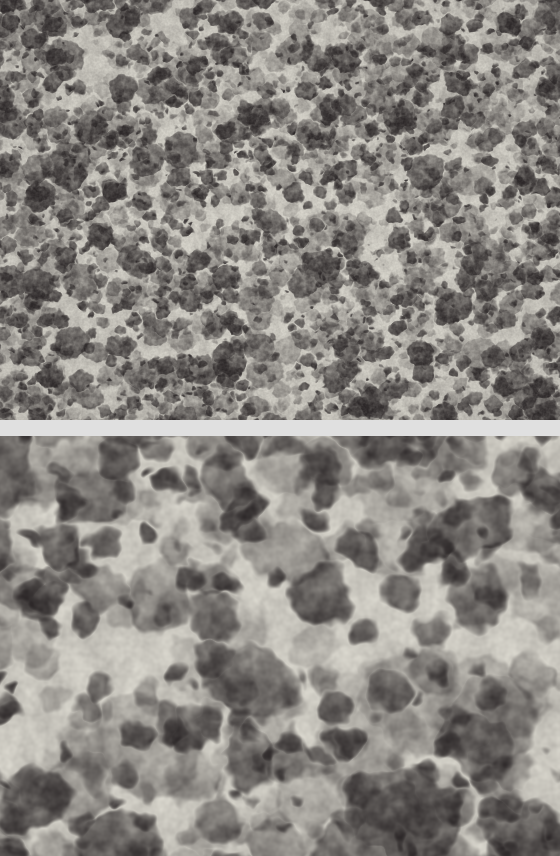
Top, the full canvas; bottom, a detail of the centre.
This texture is drawn by a WebGL 2 fragment shader. Its source:

```glsl
#version 300 es
precision highp float;
// Mottled grey stone: translucent rounded grains of several sizes overlap on
// a pale ground. Each layer scatters one grain per cell; the darkest grain wins
// within a layer, layers add up as optical density, and noise roughens it all.

uniform vec2 u_resolution;
out vec4 fragColor;

const vec3 PAPER = vec3(0.825, 0.815, 0.780);
const vec3 INK = vec3(0.175, 0.157, 0.160);
const int LAYERS = 5;
// Per layer: cell size (canvas heights), radius in cells, share, peak density
const vec4 GRAINS[LAYERS] = vec4[](
  vec4(0.074, 0.47, 0.72, 1.15),
  vec4(0.050, 0.46, 0.70, 1.15),
  vec4(0.034, 0.43, 0.55, 1.20),
  vec4(0.022, 0.38, 0.38, 1.30),
  vec4(0.019, 0.21, 0.24, 1.70));
const float EDGE = 0.0030;        // half width of a grain's soft rim
const float CLUMPING = 0.55;      // how strongly grains gather or leave gaps
const float CLUMP_FREQ = 6.5;
const float UNDERSIDE = 0.28;     // extra darkness on the lower side
const float MOTTLE = 0.55;        // blotches inside the grains
const float STAIN = 0.09;         // faint tint of the bare ground
const float FILM_GRAIN = 0.075;

// Integer hash giving three values in 0..1
vec3 hash3(ivec2 cell, int seed) {
  uvec3 v = uvec3(ivec3(cell, seed)) * 1664525u + 1013904223u;
  v.x += v.y * v.z; v.y += v.z * v.x; v.z += v.x * v.y;
  v ^= v >> 16u;
  v.x += v.y * v.z; v.y += v.z * v.x; v.z += v.x * v.y;
  return vec3(v >> 8u) / 16777216.0;
}

float cornerSlope(ivec2 cell, vec2 offset, int seed) {
  float angle = 6.28319 * hash3(cell, seed).x;
  return dot(vec2(cos(angle), sin(angle)), offset);
}

float gradientNoise(vec2 p, int seed) {
  ivec2 i = ivec2(floor(p));
  vec2 f = fract(p);
  vec2 u = f * f * f * (f * (f * 6.0 - 15.0) + 10.0);
  float low = mix(cornerSlope(i, f, seed),
                  cornerSlope(i + ivec2(1, 0), f - vec2(1, 0), seed), u.x);
  float high = mix(cornerSlope(i + ivec2(0, 1), f - vec2(0, 1), seed),
                   cornerSlope(i + ivec2(1, 1), f - vec2(1, 1), seed), u.x);
  return mix(low, high, u.y);
}

vec2 warp(vec2 p, float freq, int seed) {
  return vec2(gradientNoise(p * freq, seed), gradientNoise(p * freq, seed + 1));
}

// Density of the darkest grain of one layer at p
float grainLayer(vec2 p, vec4 layer, int seed) {
  float size = layer.x;
  ivec2 home = ivec2(floor(p / size));
  float density = 0.0;
  for (int y = -1; y <= 1; y++) {
    for (int x = -1; x <= 1; x++) {
      ivec2 cell = home + ivec2(x, y);
      vec3 place = hash3(cell, seed);
      vec3 look = hash3(cell, seed + 50);
      vec2 centre = (vec2(cell) + place.xy) * size;
      float clump = CLUMPING * gradientNoise(centre * CLUMP_FREQ, 7);
      if (place.z > layer.z + clump) continue;

      // Tilted ellipse, a little wider than tall on average
      vec2 q = p - centre;
      float tilt = (look.z - 0.5) * 1.6;
      q = mat2(cos(tilt), -sin(tilt), sin(tilt), cos(tilt)) * q;
      float stretch = mix(0.92, 1.22, fract(look.z * 7.0));
      q *= vec2(1.0 / stretch, stretch);
      float radius = size * layer.y * mix(0.65, 1.25, look.x);
      float cover = smoothstep(-EDGE, EDGE, radius - length(q));

      float shade = 1.0 - UNDERSIDE * clamp((p.y - centre.y) / radius, -1.0, 1.0);
      float strength = layer.w * mix(0.14, 1.0, look.y * look.y);
      density = max(density, cover * strength * shade);
    }
  }
  return density;
}

void main() {
  vec2 p = gl_FragCoord.xy / u_resolution.y;

  // Lumpy outlines
  vec2 bent = p + 0.010 * warp(p, 38.0, 11) + 0.0045 * warp(p, 105.0, 21);

  float density = 0.0;
  for (int i = 0; i < LAYERS; i++) {
    vec2 shift = vec2(0.37, 0.61) * float(i);
    density += grainLayer(bent + shift * GRAINS[i].x, GRAINS[i], 100 + 100 * i);
  }

  // Blotches in the grains and stains on the ground
  float blotch = gradientNoise(p * 48.0, 31) + 0.8 * gradientNoise(p * 100.0, 32);
  density *= max(0.3, 1.0 + MOTTLE * blotch);
  density += STAIN * max(0.0, 0.6 + 1.5 * gradientNoise(p * 30.0, 33) + blotch);

  // Slight falloff toward the corners
  vec2 fromCentre = gl_FragCoord.xy / u_resolution - 0.5;
  density += 0.22 * dot(fromCentre, fromCentre);

  float speckle = gradientNoise(p * 165.0, 41) + 0.6 * gradientNoise(p * 260.0, 42);
  float light = exp(-density) + FILM_GRAIN * speckle;
  fragColor = vec4(mix(INK, PAPER, clamp(light, 0.0, 1.05)), 1.0);
}
```
